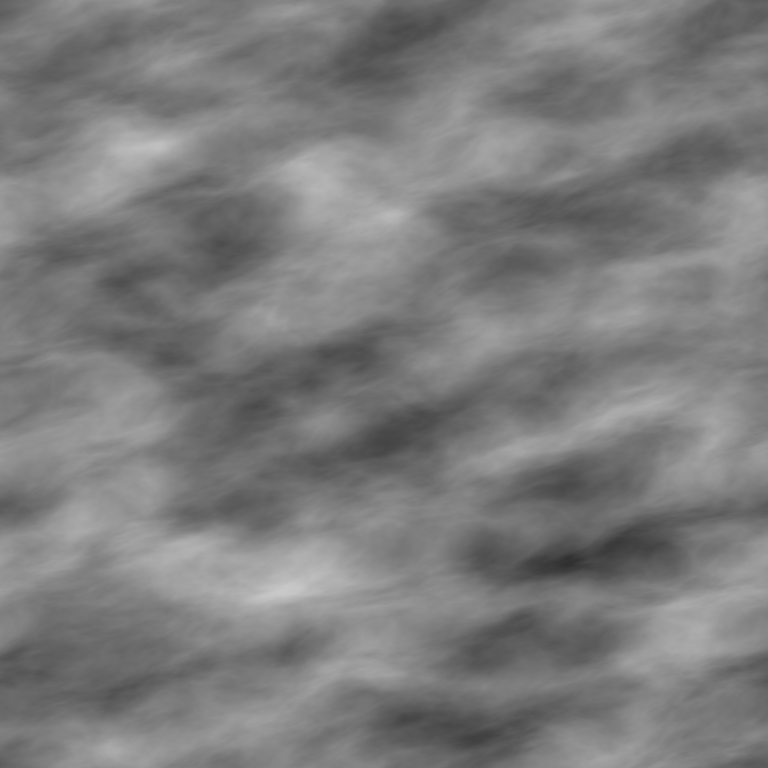
Give the GLSL for this texture, as a three.js fragment shader.

```glsl
// Soft grey cloud texture that tiles: smooth fractal noise plus fractal bright
// creases, both on a slanted rhombic lattice that stretches the shapes sideways
// and up to the right. Lattice points are wrapped to the unit square.

varying vec2 vUv;

const float MEAN_GREY = 0.49;
const float CLOUD_CONTRAST = 0.34;
const float CREASE_CONTRAST = 0.34;
const float CREASE_MEAN = 0.27;      // average of the crease sum
const float CREASE_SOFTNESS = 0.025; // rounds the crest of each crease
const float WARP = 0.025;            // bends the lattice directions
const float GAIN = 0.5;              // amplitude ratio between octaves
const int OCTAVES = 6;
const vec2 BASE_CELLS = vec2(2.0, 3.0); // whole cells along each slanted axis
const float CLOUD_SEED = 11.0;
const float CREASE_SEED = 47.0;
const float WARP_SEED = 83.0;

// Sine-free hash giving a gradient in -1..1
vec2 hashGradient(vec3 key) {
  vec3 h = fract(key * vec3(0.1031, 0.1030, 0.0973));
  h += dot(h, h.yzx + 33.33);
  return fract((h.xx + h.yz) * h.zy) * 2.0 - 1.0;
}

// Gradient at a lattice point; the key repeats after one unit in x or y
vec2 latticeGradient(vec2 cell, float scale, float seed) {
  vec2 k = cell * BASE_CELLS.yx;
  float period = 2.0 * BASE_CELLS.x * BASE_CELLS.y * scale;
  vec2 key = mod(vec2(k.x - k.y, k.x + k.y) + 0.5, vec2(period, 2.0 * period));
  return hashGradient(vec3(floor(key), seed));
}

// Gradient noise on axes that rise and fall one unit per two across
float slantedNoise(vec2 uv, float scale, float seed) {
  vec2 slanted = vec2(2.0 * uv.y + uv.x, 2.0 * uv.y - uv.x);
  vec2 p = slanted * BASE_CELLS * scale + fract(seed * vec2(0.618, 0.755));
  vec2 cell = floor(p);
  vec2 f = p - cell;
  vec2 blend = f * f * f * (f * (f * 6.0 - 15.0) + 10.0);
  vec2 right = vec2(1.0, 0.0);
  vec2 up = vec2(0.0, 1.0);
  float n00 = dot(latticeGradient(cell, scale, seed), f);
  float n10 = dot(latticeGradient(cell + right, scale, seed), f - right);
  float n01 = dot(latticeGradient(cell + up, scale, seed), f - up);
  float n11 = dot(latticeGradient(cell + 1.0, scale, seed), f - 1.0);
  return mix(mix(n00, n10, blend.x), mix(n01, n11, blend.x), blend.y);
}

void main() {
  // Gentle bending of the domain
  vec2 uv = vUv + WARP * vec2(slantedNoise(vUv, 2.0, WARP_SEED),
                              slantedNoise(vUv, 2.0, WARP_SEED + 1.0));

  // Sum the octaves of smooth cloud and of folded noise
  float cloud = 0.0;
  float fold = 0.0;
  float amplitude = 1.0;
  float scale = 1.0;
  for (int i = 0; i < OCTAVES; i++) {
    float octave = float(i);
    float n = slantedNoise(uv, scale, CREASE_SEED + octave);
    cloud += amplitude * slantedNoise(uv, scale, CLOUD_SEED + octave);
    fold += amplitude * sqrt(n * n + CREASE_SOFTNESS * CREASE_SOFTNESS);
    amplitude *= GAIN;
    scale *= 2.0;
  }

  // Folds are dark, the lines between them bright
  float grey = MEAN_GREY + CLOUD_CONTRAST * cloud
             + CREASE_CONTRAST * (CREASE_MEAN - fold);
  gl_FragColor = vec4(vec3(clamp(grey, 0.0, 1.0)), 1.0);
}
```
